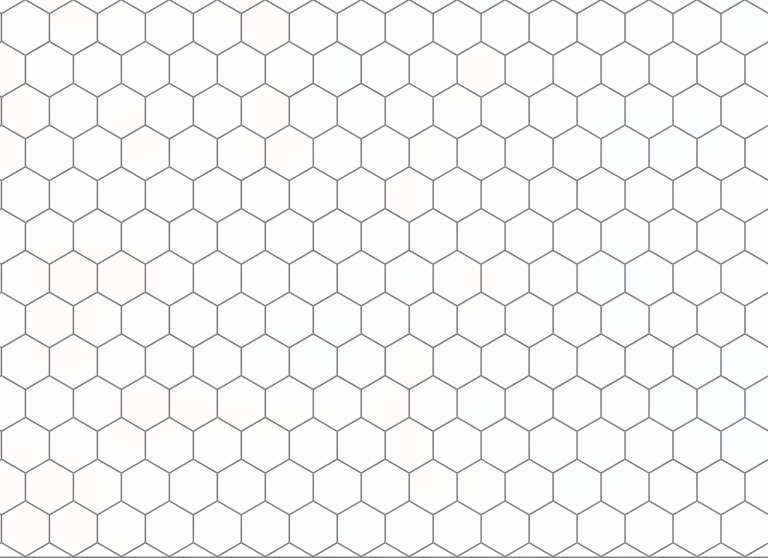
Give the GLSL for this pattern, as a WebGL 1 fragment shader.

```glsl
precision highp float;
// Draws a fine grey honeycomb of pointy-top hexagons on near-white paper.

uniform vec2 u_resolution;

#define COLUMNS 16.01            // hexagons across the canvas
#define ROWS 13.36               // hexagon rows down the canvas
#define ORIGIN vec2(0.03, -0.295) // grid offset from the top left, in hexagon widths
#define LINE_WIDTH 0.0225        // in hexagon widths
#define BASE_LINE_Y 0.015        // height of the closing line at the bottom
#define PAPER vec3(0.992, 0.991, 0.992)
#define INK vec3(0.29, 0.285, 0.29)
#define TINT_AMOUNT 0.007        // strength of the warm and cool patches
#define INK_VARIATION 0.10       // uneven darkness along the lines

const float ROW_PITCH = 0.8660254; // row spacing of regular hexagons of width 1

float hash(vec2 p) {
  return fract(sin(dot(p, vec2(127.1, 311.7))) * 43758.5453);
}

float valueNoise(vec2 p) {
  vec2 cell = floor(p);
  vec2 f = fract(p);
  f = f * f * (3.0 - 2.0 * f);
  float low = mix(hash(cell), hash(cell + vec2(1.0, 0.0)), f.x);
  float high = mix(hash(cell + vec2(0.0, 1.0)), hash(cell + vec2(1.0, 1.0)), f.x);
  return mix(low, high, f.y);
}

// Distance to the nearest edge of a grid of hexagons of width 1.
float hexEdgeDistance(vec2 p) {
  vec2 period = vec2(1.0, 2.0 * ROW_PITCH);
  vec2 a = mod(p, period) - 0.5 * period;
  vec2 b = mod(p - 0.5 * period, period) - 0.5 * period;
  vec2 local = abs(dot(a, a) < dot(b, b) ? a : b);
  return 0.5 - max(local.x, dot(local, vec2(0.5, ROW_PITCH)));
}

// Softened line that keeps its total ink at any resolution.
float lineCoverage(float dist, float blur) {
  float halfWidth = 0.5 * LINE_WIDTH;
  return smoothstep(-blur, blur, dist + halfWidth)
       - smoothstep(-blur, blur, dist - halfWidth);
}

void main() {
  vec2 uv = gl_FragCoord.xy / u_resolution;
  vec2 size = vec2(COLUMNS, ROWS * ROW_PITCH);
  vec2 p = vec2(uv.x, 1.0 - uv.y) * size;
  float pixel = COLUMNS / u_resolution.x;

  // Honeycomb and the line closing its lower edge
  float grid = lineCoverage(hexEdgeDistance(p - ORIGIN), pixel);
  float base = lineCoverage(uv.y * size.y - BASE_LINE_Y, pixel);
  float ink = max(grid, base);
  ink *= 1.0 + INK_VARIATION * (valueNoise(p * 2.3) - 0.5);

  // Faint patches, warmer on the left and cooler on the right
  float warmth = valueNoise(p * 0.7 + 9.0) - 0.25 - 0.5 * uv.x;
  vec3 paper = PAPER + TINT_AMOUNT * warmth * vec3(1.0, 0.0, -1.0);

  gl_FragColor = vec4(mix(paper, INK, clamp(ink, 0.0, 1.0)), 1.0);
}
```
